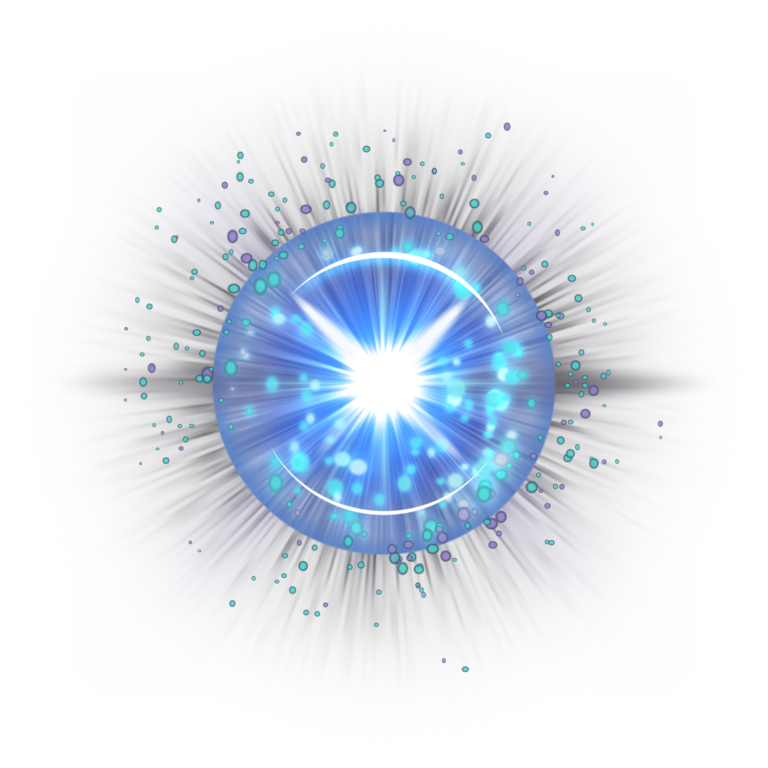
Write a WebGL 1 fragment shader that draws this background.

```glsl
precision highp float;
uniform vec2 u_resolution;

float hash(vec2 p) {
  vec3 q = fract(p.xyx * 0.1031);
  q += dot(q, q.yzx + 33.33);
  return fract((q.x + q.y) * q.z);
}

// Smooth noise around one full turn, divided into count cells
float rays(float turn, float count, float seed) {
  float x = turn * count;
  float i = floor(x);
  return mix(hash(vec2(mod(i, count), seed)),
             hash(vec2(mod(i + 1.0, count), seed)),
             smoothstep(0.0, 1.0, fract(x)));
}

// Rays broken into lengths along the radius
float brokenRays(float turn, float count, float r) {
  float ring = floor(r * 16.0);
  return mix(rays(turn, count, ring + 41.0), rays(turn, count, ring + 42.0),
             smoothstep(0.0, 1.0, fract(r * 16.0)));
}

// Tapered beam from the centre along a direction
float spike(vec2 p, float angle, float reach, float base) {
  vec2 dir = vec2(cos(angle), sin(angle));
  float along = dot(p, dir);
  float across = abs(dot(p, vec2(-dir.y, dir.x)));
  float width = mix(base, 0.003, clamp(along / reach, 0.0, 1.0));
  float ends = smoothstep(-0.01, 0.01, along) * (1.0 - smoothstep(reach * 0.75, reach, along));
  return ends * (1.0 - smoothstep(width * 0.2, width * 1.3, across));
}

// Thin arc that swells in the middle
float crescent(vec2 p, float radius, float middle, float halfSpan, float thickness, float px) {
  float offset = abs(mod(atan(p.y, p.x) - middle + 3.14159, 6.28318) - 3.14159);
  float swell = max(0.0, 1.0 - pow(offset / halfSpan, 2.0));
  float width = thickness * pow(swell, 1.3);
  return smoothstep(0.0, 0.15, swell)
       * (1.0 - smoothstep(width - px, width + px, abs(length(p) - radius)));
}

void main() {
  float scale = min(u_resolution.x, u_resolution.y);
  float px = 1.0 / scale;
  vec2 p = (gl_FragCoord.xy - 0.5 * u_resolution) / scale - vec2(0.0, 0.001);
  float r = length(p);
  float turn = atan(p.y, p.x) / 6.28318 + 0.5;
  float fine = brokenRays(turn, 360.0, r);
  float medium = rays(turn, 90.0, 8.0);
  float broad = rays(turn, 24.0, 15.0);
  float streaks = 0.5 * fine + 0.3 * medium + 0.2 * broad;
  float beyond = max(r - 0.22, 0.0);
  float diagonal = pow(abs(2.0 * p.x * p.y) / max(r * r, 0.00001), 14.0);

  // Grey halo and radial streaks
  float shade = 0.085 * exp(-beyond * beyond / 0.024);
  shade += 0.62 * streaks * streaks * exp(-beyond / 0.047) * (1.0 - 0.4 * diagonal);
  shade += 0.22 * pow(fine, 3.0) * exp(-beyond / 0.07);
  shade *= 1.0 - smoothstep(0.3, 0.53, r);
  vec3 color = vec3(1.0) - shade * vec3(1.0, 1.0, 0.96);
  color -= diagonal * 0.08 * exp(-beyond / 0.09) * vec3(0.8, 1.0, 0.3);

  // Dark horizontal flare
  float flareHeight = 0.007 + 0.02 * exp(-beyond / 0.12);
  float flare = exp(-p.y * p.y / (flareHeight * flareHeight));
  flare *= 1.0 - smoothstep(0.21, 0.45, abs(p.x));
  color = mix(color, vec3(0.32, 0.31, 0.34), flare * (p.x > 0.0 ? 0.8 : 0.55));

  // Translucent blue disc
  float disc = 1.0 - smoothstep(0.223 - 1.5 * px, 0.223 + 1.5 * px, r);
  vec3 inside = mix(vec3(0.40, 0.43, 0.70), vec3(0.49, 0.56, 0.74), smoothstep(0.13, 0.185, r));
  inside = mix(inside, vec3(0.36, 0.51, 0.77), 0.85 * smoothstep(0.195, 0.222, r));
  inside += (streaks - 0.5) * vec3(0.42, 0.36, 0.24) * (1.0 - 0.6 * smoothstep(0.19, 0.222, r));
  inside = mix(inside, vec3(0.42, 0.42, 0.57), 0.5 * flare);
  float blueGlow = exp(-pow(r / (0.075 + 0.08 * broad - 0.02 * flare), 3.0));
  inside = mix(inside, vec3(0.20, 0.45, 0.97), 0.9 * blueGlow);
  inside += vec3(0.1, 0.4, 0.4) * exp(-r * r / 0.0055);
  inside += vec3(0.3, 0.55, 0.5) * pow(medium, 3.0) * exp(-r * r / 0.009);
  color = mix(color, inside, disc);

  // Droplets in loose pairs: glowing within, outlined outside
  for (int i = 0; i < 330; i++) {
    float id = float(i) + 1.0;
    float pair = floor(id * 0.5) + 1.0;
    float angle = 6.28318 * hash(vec2(pair, 2.3));
    float spread = 0.5 * (hash(vec2(pair, 7.1)) + hash(vec2(pair, 11.9)));
    vec2 place = mix(0.075, 0.385, spread) * vec2(cos(angle), sin(angle));
    place += 0.045 * (vec2(hash(vec2(id, 5.7)), hash(vec2(id, 13.3))) - 0.5);
    float distanceOut = length(place);
    float kind = hash(vec2(id, 19.7));
    float outer = smoothstep(0.16, 0.23, distanceOut);
    float size = mix(0.0125, 0.0085, outer) * mix(0.35, 1.0, kind * kind);
    size *= 1.0 - 0.45 * smoothstep(0.23, 0.34, distanceOut);
    vec2 q = p - place;
    float d = length(q * vec2(1.0, 0.75 + 0.5 * hash(vec2(id, 23.1))));
    float tint = hash(vec2(id, 31.9));
    vec3 fill = mix(vec3(0.27, 0.82, 0.78), vec3(0.58, 0.48, 0.80), smoothstep(0.66, 0.72, tint));
    vec3 bright = mix(vec3(0.35, 0.88, 0.93), vec3(0.88, 0.97, 0.96), smoothstep(0.5, 0.9, tint));
    fill = mix(bright, fill, outer);
    color += (1.0 - outer) * vec3(0.04, 0.2, 0.18) * exp(-d * d / (size * size * 2.5));
    float edge = mix(0.0035, 0.0014, outer);
    float body = 1.0 - smoothstep(size - edge, size + edge, d);
    float core = 1.0 - smoothstep(size * 0.45, size * 0.9, d);
    vec3 drop = mix(mix(fill, vec3(0.24, 0.31, 0.41), outer * 0.85), fill, core);
    color = mix(color, drop, body * 0.85);
  }

  // Bright rays and star beams
  float burst = pow(0.55 * medium + 0.45 * fine, 3.0) * exp(-r * r / 0.007);
  color = mix(color, vec3(0.72, 0.97, 1.0), clamp(burst * 1.5, 0.0, 1.0));
  float crossGlow = exp(-abs(p.x) / 0.005) * (1.0 - smoothstep(0.08, 0.2, abs(p.y)));
  crossGlow += exp(-abs(p.y) / 0.004) * (1.0 - smoothstep(0.05, 0.22, abs(p.x)));
  color = mix(color, vec3(0.65, 0.95, 1.0), clamp(crossGlow * 0.75, 0.0, 1.0));
  float star = max(spike(p, 2.37, 0.18, 0.026), spike(p, 0.79, 0.17, 0.028));
  star = max(star, 0.6 * spike(p, -0.78, 0.16, 0.02));
  star = max(star, 0.4 * spike(p, -2.33, 0.14, 0.024));
  color = mix(color, vec3(0.96, 0.98, 1.0), star);

  // White heart with a ragged rim
  float heart = exp(-pow(r / (0.042 + 0.024 * medium), 4.0));
  color = mix(color, vec3(1.0), clamp(heart * 1.6, 0.0, 1.0));

  // Opposing crescents and their soft light
  float rimGlow = exp(-pow((r - 0.162) / 0.009, 2.0)) * smoothstep(0.6, 1.0, p.y / max(r, 0.001));
  color += rimGlow * vec3(0.0, 0.25, 0.28);
  float arcs = crescent(p, 0.167, 1.38, 1.02, 0.0042, px);
  arcs = max(arcs, crescent(p, 0.169, -1.62, 1.02, 0.0026, px));
  color = mix(color, vec3(1.0), arcs);

  gl_FragColor = vec4(clamp(color, 0.0, 1.0), 1.0);
}
```
